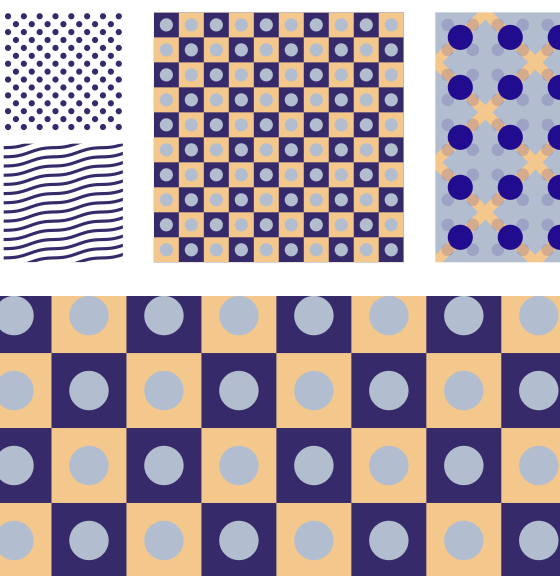
Top, the full canvas; bottom, a detail of the centre.
A Shadertoy shader for this pattern:

```glsl
// Four flat geometric swatches on white: staggered dots, rising wavy stripes,
// a dotted ten by ten checkerboard, and discs over a diagonal lattice.
// Each swatch folds space into one repeat and fills signed distances.

// Layout units: the canvas is UNITS high, measured from its top left corner.
const float UNITS = 384.0;

const vec3 WHITE  = vec3(1.00, 1.00, 1.00);
const vec3 MIST   = vec3(0.70, 0.745, 0.81);
const vec3 PEACH  = vec3(0.955, 0.78, 0.55);
const vec3 INDIGO = vec3(0.21, 0.165, 0.415);
const vec3 ULTRA  = vec3(0.13, 0.045, 0.56);

// Swatch rectangles: left, top, width, height
const vec4 DOTS_BOX    = vec4(5.0, 17.0, 163.5, 163.0);
const vec4 WAVES_BOX   = vec4(5.0, 197.0, 163.5, 162.5);
const vec4 CHECK_BOX   = vec4(211.0, 17.0, 342.7, 342.7);
const vec4 LATTICE_BOX = vec4(597.0, 17.0, 200.0, 342.7);

const float DOT_PITCH   = 21.7;
const float DOT_RADIUS  = 4.2;
const vec2  DOT_START   = vec2(6.0, 5.3);

const float WAVE_PITCH  = 12.6;
const float WAVE_WIDTH  = 4.3;
const float WAVE_SLOPE  = 0.19;
const float WAVE_HEIGHT = 1.7;
const float WAVE_LENGTH = 66.0;
const float WAVE_START  = 6.0;

const float CELL        = 34.27;
const float CELL_DOT    = 9.0;

const float DISC_PITCH  = 68.54;
const float DISC_RADIUS = 17.2;
const float SMALL_DOT   = 8.6;
const float SMALL_ALPHA = 0.15;
const float BAND_WIDTH  = 14.0;

// Distance from the nearest multiple of the pitch, signed
float fold(float x, float pitch) { return mod(x + 0.5 * pitch, pitch) - 0.5 * pitch; }
vec2 fold(vec2 p, float pitch) { return mod(p + 0.5 * pitch, pitch) - 0.5 * pitch; }

// Coverage of a signed distance, softened over one pixel
float fill(float d, float pixel) { return clamp(0.5 - d / pixel, 0.0, 1.0); }

float boxDistance(vec2 p, vec4 box) {
    vec2 d = abs(p - box.xy - 0.5 * box.zw) - 0.5 * box.zw;
    return max(d.x, d.y);
}

vec3 staggeredDots(vec2 p, float pixel) {
    vec2 q = p - DOT_START;
    float d = min(length(fold(q, DOT_PITCH)),
                  length(fold(q + 0.5 * DOT_PITCH, DOT_PITCH)));
    return mix(WHITE, INDIGO, fill(d - DOT_RADIUS, pixel));
}

vec3 wavyStripes(vec2 p, float pixel) {
    float k = 6.2831853 / WAVE_LENGTH;
    float phase = k * (p.x - 3.0);
    float level = p.y - WAVE_START + WAVE_SLOPE * p.x - WAVE_HEIGHT * sin(phase);
    float slope = WAVE_SLOPE - WAVE_HEIGHT * k * cos(phase);
    float d = abs(fold(level, WAVE_PITCH)) / length(vec2(1.0, slope));
    return mix(WHITE, INDIGO, fill(d - 0.5 * WAVE_WIDTH, pixel));
}

vec3 dottedChecker(vec2 p, float pixel) {
    // The product of two folded axes changes sign at every cell border
    vec2 edge = 0.5 * CELL - abs(fold(p - 0.5 * CELL, CELL));
    vec2 cell = floor(p / CELL);
    float parity = mod(cell.x + cell.y, 2.0);
    float d = min(edge.x, edge.y) * (parity * 2.0 - 1.0);
    vec3 color = mix(PEACH, INDIGO, fill(d, pixel));
    float dotDistance = length(fold(p - 0.5 * CELL, CELL)) - CELL_DOT;
    return mix(color, MIST, fill(dotDistance, pixel));
}

vec3 discLattice(vec2 p, float pixel) {
    // Crossing diagonal bands
    vec2 diagonal = vec2(p.x + p.y, p.x - p.y) - DISC_PITCH;
    vec2 band = abs(fold(diagonal, 2.0 * DISC_PITCH)) * 0.70710678;
    vec3 color = mix(MIST, PEACH, fill(min(band.x, band.y) - 0.5 * BAND_WIDTH, pixel));
    // Four translucent dots behind the corners of each disc
    vec2 q = fold(p - 0.5 * DISC_PITCH, DISC_PITCH);
    float small = length(abs(q) - 0.25 * DISC_PITCH) - SMALL_DOT;
    color = mix(color, ULTRA, SMALL_ALPHA * fill(small, pixel));
    return mix(color, ULTRA, fill(length(q) - DISC_RADIUS, pixel));
}

void mainImage(out vec4 fragColor, in vec2 fragCoord) {
    float pixel = UNITS / iResolution.y;
    vec2 p = vec2(fragCoord.x, iResolution.y - fragCoord.y) * pixel;

    vec3 color = WHITE;
    color = mix(color, staggeredDots(p - DOTS_BOX.xy, pixel), fill(boxDistance(p, DOTS_BOX), pixel));
    color = mix(color, wavyStripes(p - WAVES_BOX.xy, pixel), fill(boxDistance(p, WAVES_BOX), pixel));
    color = mix(color, dottedChecker(p - CHECK_BOX.xy, pixel), fill(boxDistance(p, CHECK_BOX), pixel));
    color = mix(color, discLattice(p - LATTICE_BOX.xy, pixel), fill(boxDistance(p, LATTICE_BOX), pixel));
    fragColor = vec4(color, 1.0);
}
```
